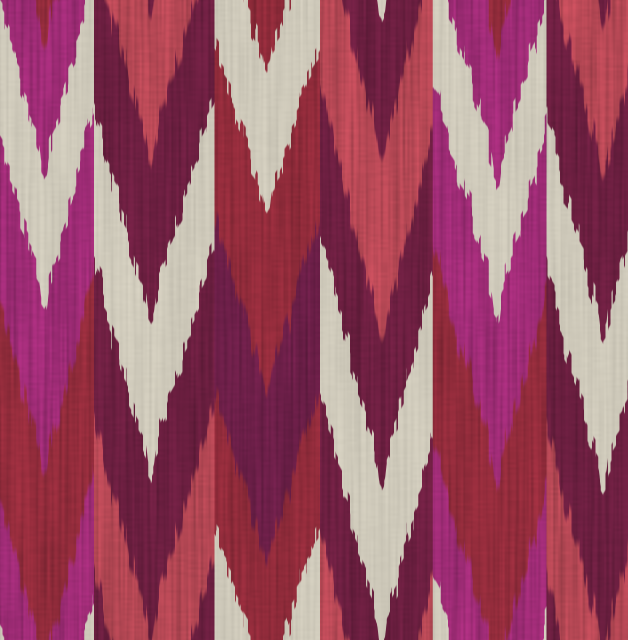
Give the GLSL for this pattern, as a Shadertoy shader.

```glsl
#define REPEAT vec2(0.707, 0.977)
#define ORIGIN_X -0.031
#define DRIFT 0.016
#define BUNDLE 0.0125
#define THREAD 0.0038
#define JITTER 0.034
#define STREAK 0.17
#define SAMPLES 4

const vec3 CREAM = vec3(0.81, 0.79, 0.73);
const vec3 MAGENTA = vec3(0.62, 0.17, 0.46);
const vec3 PLUM = vec3(0.42, 0.12, 0.25);
const vec3 CRIMSON = vec3(0.57, 0.17, 0.23);
const vec3 CORAL = vec3(0.71, 0.28, 0.33);

float hash(vec2 p) {
    return fract(sin(dot(p, vec2(127.1, 311.7))) * 43758.5453);
}

float noise(vec2 p) {
    vec2 i = floor(p), f = fract(p);
    f = f * f * (3.0 - 2.0 * f);
    return mix(mix(hash(i), hash(i + vec2(1, 0)), f.x),
               mix(hash(i + vec2(0, 1)), hash(i + vec2(1, 1)), f.x), f.y);
}

// Uneven slip of the dyed yarns: wide bundles plus single threads
float yarnSlip(float x, float seed) {
    float bundle = hash(vec2(floor(x / BUNDLE), seed)) - 0.5;
    float thread = hash(vec2(floor(x / THREAD), seed + 7.0)) - 0.5;
    return JITTER * (0.6 * bundle + 0.8 * thread);
}

// Four chevron columns, each cycling ground, cream, ground, accent
vec3 ikat(vec2 p, float pixel) {
    float tile = floor((p.x - ORIGIN_X) / REPEAT.x);
    float x = p.x - ORIGIN_X - tile * REPEAT.x;

    // Column settings: centre, slope, first tip; then the inner band edges
    vec3 column = vec3(0.100, 3.7, 0.059);
    vec3 edges = vec3(0.202, 0.410, 0.670);
    vec3 ground = MAGENTA, accent = CRIMSON;
    if (x > 0.531) {
        column = vec3(0.628, 4.0, 0.521);
        edges = vec3(0.228, 0.475, 0.697);
        ground = PLUM; accent = CORAL;
    } else if (x > 0.366) {
        column = vec3(0.448, 3.2, 0.872);
        edges = vec3(0.208, 0.432, 0.706);
        ground = CRIMSON; accent = PLUM + vec3(0.0, 0.0, 0.03);
    } else if (x > 0.178) {
        column = vec3(0.267, 3.7, 0.247);
        edges = vec3(0.254, 0.490, 0.742);
        ground = PLUM; accent = CORAL;
    }

    // Stepped V with a narrow spike at the tip
    float d = abs(x - column.x);
    float stepped = (floor(d / BUNDLE) + 0.5) * BUNDLE;
    float y = p.y + column.y * mix(d, stepped, 0.55);
    y -= 0.02 * (1.0 - smoothstep(0.004, 0.008, d));
    y += yarnSlip(p.x, 1.0) - column.z - DRIFT * tile;
    float q = mod(y, REPEAT.y);

    // Each inner edge slips a little on its own
    edges += 0.45 * vec3(yarnSlip(p.x, 2.0), yarnSlip(p.x, 3.0), yarnSlip(p.x, 4.0));
    float crisp = 0.002 + 0.5 * pixel;
    float soft = 0.008 + 0.5 * pixel;
    vec3 color = mix(accent, ground, smoothstep(-soft, soft, q));
    color = mix(color, CREAM, smoothstep(-crisp, crisp, q - edges.x));
    color = mix(color, ground, smoothstep(-crisp, crisp, q - edges.y));
    color = mix(color, accent, smoothstep(-soft, soft, q - edges.z));
    return mix(color, ground, smoothstep(-soft, soft, q - REPEAT.y));
}

// Vertical ribs and faint cross threads
float weave(vec2 p) {
    float fine = noise(vec2(p.x / THREAD, p.y * 9.0)) - 0.5;
    float broad = noise(vec2(p.x / BUNDLE, p.y * 4.0 + 20.0)) - 0.5;
    float rib = pow(0.5 + 0.5 * cos(6.2832 * p.x / 0.0117), 4.0);
    float cross = noise(vec2(p.x * 60.0, p.y / 0.004)) - 0.5;
    return fine + 0.5 * broad - 0.4 * (rib - 0.27) + 0.35 * cross;
}

void mainImage(out vec4 fragColor, in vec2 fragCoord) {
    float pixel = 1.0 / iResolution.y;
    vec2 p = vec2(fragCoord.x, iResolution.y - fragCoord.y) * pixel;

    // Average across the pixel to smooth thread and column sides
    vec3 color = vec3(0.0);
    for (int i = 0; i < SAMPLES; i++) {
        float offset = (float(i) + 0.5) / float(SAMPLES) - 0.5;
        color += ikat(p + vec2(offset * pixel, 0.0), pixel);
    }
    color /= float(SAMPLES);

    // Pale cloth shows the ribs less
    float strength = STREAK * mix(1.0, 0.35, smoothstep(0.35, 0.7, color.g));
    fragColor = vec4(clamp(color * (1.0 + strength * weave(p)), 0.0, 1.0), 1.0);
}
```
